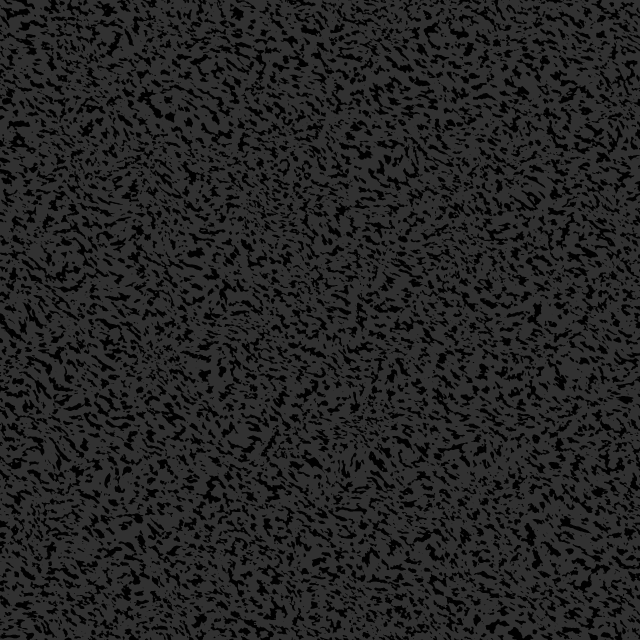
Write a Shadertoy shader that draws this texture.

```glsl
// Dark charcoal leather grain: short slanted black creases scattered over grey.

const vec3 GREY = vec3(0.192);
const vec3 BLACK = vec3(0.004);
const vec2 GRAIN_DIRECTION = vec2(0.87, -0.49);
const float NOISE_DEVIATION = 0.173;
const float CREASE_LEVEL = 0.58;   // in standard deviations, about 28% black
const int SAMPLES = 3;

// Sine-free hash giving a gradient in [-1, 1]
vec2 hashGradient(vec2 cell) {
    vec3 p = fract(cell.xyx * vec3(0.1031, 0.1030, 0.0973));
    p += dot(p, p.yzx + 33.33);
    return fract((p.xx + p.yz) * p.zy) * 2.0 - 1.0;
}

float cornerValue(vec2 cell, vec2 local, vec2 corner) {
    return dot(hashGradient(cell + corner), local - corner);
}

float gradientNoise(vec2 p) {
    vec2 cell = floor(p);
    vec2 f = fract(p);
    vec2 u = f * f * (3.0 - 2.0 * f);
    float low = mix(cornerValue(cell, f, vec2(0, 0)), cornerValue(cell, f, vec2(1, 0)), u.x);
    float high = mix(cornerValue(cell, f, vec2(0, 1)), cornerValue(cell, f, vec2(1, 1)), u.x);
    return mix(low, high, u.y);
}

// Bends the grain so that its direction wanders
vec2 warp(vec2 p, float frequency, float amount) {
    vec2 q = p * frequency;
    return p + amount * vec2(gradientNoise(q + 17.3), gradientNoise(q + 71.9));
}

vec2 alignToGrain(vec2 p, vec2 along) {
    return vec2(dot(p, along), dot(p, vec2(-along.y, along.x)));
}

// Layered noise scaled to unit deviation; coarse weights the largest creases
float creaseHeight(vec2 p, float coarse) {
    vec3 weight = vec3(coarse, 0.8, 0.42);
    float height = weight.x * gradientNoise(p * vec2(68.0, 118.0))
                 + weight.y * gradientNoise(p * vec2(128.0, 205.0) + 37.7)
                 + weight.z * gradientNoise(p * vec2(270.0, 350.0) + 91.2);
    return height / (length(weight) * NOISE_DEVIATION);
}

float creaseMask(vec2 p) {
    float coarse = 0.95 + 1.1 * gradientNoise(p * 7.0 + 5.4);
    vec2 grain = alignToGrain(warp(p, 15.0, 0.022), GRAIN_DIRECTION);
    float height = creaseHeight(grain + 3.0, coarse);
    return smoothstep(-0.06, 0.06, height - CREASE_LEVEL);
}

void mainImage(out vec4 fragColor, in vec2 fragCoord) {
    // Average a small grid of samples to smooth the crease edges
    float coverage = 0.0;
    for (int y = 0; y < SAMPLES; y++) {
        for (int x = 0; x < SAMPLES; x++) {
            vec2 offset = (vec2(x, y) + 0.5) / float(SAMPLES) - 0.5;
            coverage += creaseMask((fragCoord + offset) / iResolution.y);
        }
    }
    coverage /= float(SAMPLES * SAMPLES);
    fragColor = vec4(mix(GREY, BLACK, coverage), 1.0);
}
```
